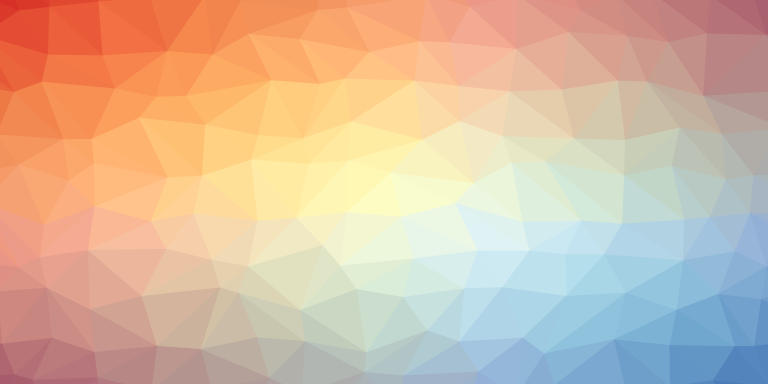
Write a Shadertoy shader that draws this background.

```glsl
// A low-poly sheet: a jittered grid of points, each cell cut into two flat triangles.
// Every triangle takes one colour from its middle: a red-yellow-blue ramp read
// across and another read downward, averaged in a perceptual colour space.

const vec2 GRID = vec2(15.0, 9.0);      // cells across and up the canvas
const vec2 JITTER = vec2(0.76, 0.60);   // spread of the points, in cells
const float SEED = 3.7;
const float DOWN_SHARE = 0.5;           // weight of the downward ramp
const int LAST_STOP = 8;
const vec3 RAMP[9] = vec3[9](
    vec3(215, 48, 39), vec3(244, 109, 67), vec3(253, 174, 97),
    vec3(254, 224, 144), vec3(255, 255, 191), vec3(224, 243, 248),
    vec3(171, 217, 233), vec3(116, 173, 209), vec3(69, 117, 180));

// Linear RGB to XYZ, by columns
const mat3 RGB_TO_XYZ = mat3(
    0.4124, 0.2126, 0.0193,
    0.3576, 0.7152, 0.1192,
    0.1805, 0.0722, 0.9505);

// Cube roots of XYZ vary linearly with Lab, so mixing them is a Lab mix
vec3 toPerceptual(vec3 rgb) {
    return pow(RGB_TO_XYZ * pow(rgb, vec3(2.2)), vec3(1.0 / 3.0));
}

vec3 fromPerceptual(vec3 root) {
    vec3 linearRgb = inverse(RGB_TO_XYZ) * (root * root * root);
    return pow(clamp(linearRgb, 0.0, 1.0), vec3(1.0 / 2.2));
}

vec3 rampColor(float t) {
    float s = clamp(t, 0.0, 1.0) * float(LAST_STOP);
    int i = min(int(s), LAST_STOP - 1);
    return mix(toPerceptual(RAMP[i] / 255.0),
               toPerceptual(RAMP[i + 1] / 255.0), s - float(i));
}

vec2 hash2(vec2 id) {
    vec2 k = vec2(dot(id, vec2(127.1, 311.7)), dot(id, vec2(269.5, 183.3)));
    return fract(sin(k + SEED) * 43758.5);
}

float cross2(vec2 a, vec2 b) {
    return a.x * b.y - a.y * b.x;
}

vec2 gridPoint(vec2 id, vec2 cellSize) {
    return (id + (hash2(id) - 0.5) * JITTER) * cellSize;
}

// Distance inside the edge from a to b, positive on its left
float edgeDistance(vec2 p, vec2 a, vec2 b) {
    return cross2(b - a, p - a) / max(length(b - a), 1e-5);
}

// Adds one counter-clockwise triangle: colour in rgb, coverage in w
void addTriangle(inout vec4 sum, vec2 p, vec2 a, vec2 b, vec2 c,
                 vec2 canvas, float pixel) {
    float inside = min(edgeDistance(p, a, b),
                       min(edgeDistance(p, b, c), edgeDistance(p, c, a)));
    float coverage = clamp(0.5 + inside / pixel, 0.0, 1.0);
    if (coverage <= 0.0) return;
    vec2 middle = (a + b + c) / (3.0 * canvas);
    vec3 root = mix(rampColor(middle.x), rampColor(1.0 - middle.y), DOWN_SHARE);
    sum += vec4(fromPerceptual(root), 1.0) * coverage;
}

void mainImage(out vec4 fragColor, in vec2 fragCoord) {
    float pixel = 1.0 / iResolution.y;
    vec2 canvas = vec2(iResolution.x / iResolution.y, 1.0);
    vec2 cellSize = canvas / GRID;
    vec2 p = fragCoord * pixel;
    vec2 home = floor(p / cellSize);
    vec4 sum = vec4(0.0);

    // Jittered cells may reach into their neighbours
    for (int y = -1; y <= 1; y++) {
        for (int x = -1; x <= 1; x++) {
            vec2 id = home + vec2(x, y);
            vec2 a = gridPoint(id, cellSize);
            vec2 b = gridPoint(id + vec2(1, 0), cellSize);
            vec2 c = gridPoint(id + vec2(0, 1), cellSize);
            vec2 d = gridPoint(id + vec2(1, 1), cellSize);

            // Cut along the diagonal that leaves the larger smallest triangle
            float cutAD = min(cross2(b - a, d - a), cross2(d - a, c - a));
            float cutBC = min(cross2(b - a, c - a), cross2(d - b, c - b));
            if (cutAD > cutBC) {
                addTriangle(sum, p, a, b, d, canvas, pixel);
                addTriangle(sum, p, a, d, c, canvas, pixel);
            } else {
                addTriangle(sum, p, a, b, c, canvas, pixel);
                addTriangle(sum, p, b, d, c, canvas, pixel);
            }
        }
    }
    fragColor = vec4(sum.rgb / max(sum.w, 1e-4), 1.0);
}
```
